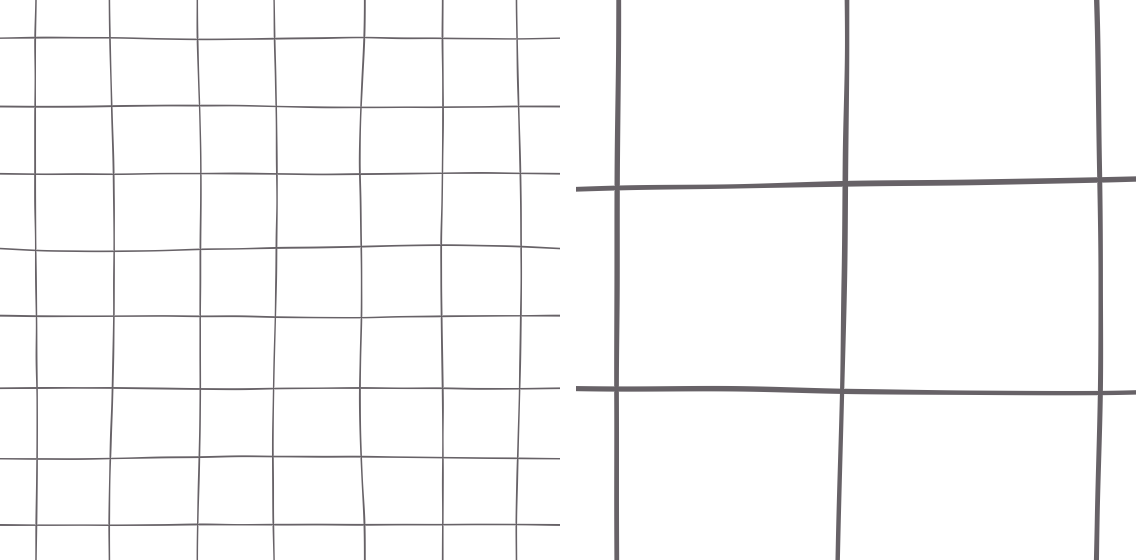
Left, the full canvas; right, a detail of the centre.
Write a Shadertoy shader that draws this pattern.

```glsl
#define PAPER vec3(1.0)
#define INK vec3(0.405, 0.385, 0.405)
#define LINE_WIDTH 0.0030
#define WIDTH_JITTER 0.0005
#define TREMOR 0.0005
#define TREMOR_KNOTS 14.0
#define COLUMNS 7
#define ROWS 8

const float TAU = 6.2831853;

// Each line, in thousandths of the canvas:
// position, cosine bow, sine bow, second-harmonic bow
const vec4 columnLines[COLUMNS] = vec4[COLUMNS](
    vec4( 64.1, -0.1, -1.8, -0.2), vec4(199.7, -4.4,  1.0, -0.3),
    vec4(356.2, -2.7,  0.3, -1.4), vec4(490.9, -1.8,  3.1,  0.3),
    vec4(646.0,  3.0,  0.0,  2.7), vec4(789.8,  1.1, -0.1, -0.8),
    vec4(926.7, -4.2,  0.7, -0.3));

const vec4 rowLines[ROWS] = vec4[ROWS](
    vec4( 68.5, -0.3,  0.1, -1.3), vec4(190.4,  0.1, -1.2,  1.0),
    vec4(310.3, -0.4,  0.3,  0.8), vec4(443.2,  0.6,  5.2,  1.3),
    vec4(565.1, -1.0, -0.4,  0.8), vec4(693.6, -0.4,  0.2, -0.8),
    vec4(817.3,  2.3,  0.5,  0.3), vec4(937.2,  0.3,  0.2,  0.4));

float hash(vec2 p) {
    vec3 q = fract(vec3(p.xyx) * 0.1031);
    q += dot(q, q.yzx + 33.33);
    return fract((q.x + q.y) * q.z);
}

// Smooth noise along a line, in -1..1, wrapping at the canvas edge
float lineNoise(float along, float seed) {
    float x = along * TREMOR_KNOTS;
    float knot = floor(x);
    float a = hash(vec2(mod(knot, TREMOR_KNOTS), seed));
    float b = hash(vec2(mod(knot + 1.0, TREMOR_KNOTS), seed));
    return mix(a, b, smoothstep(0.0, 1.0, x - knot)) * 2.0 - 1.0;
}

// Coverage of one hand-drawn line
float strokeMask(float across, float along, vec4 line, float phase, float seed, float pixel) {
    float angle = TAU * along;
    vec4 basis = vec4(1.0, cos(angle), sin(angle), cos(2.0 * angle - phase));
    float center = dot(line, basis) * 0.001 + TREMOR * lineNoise(along, seed);
    float width = LINE_WIDTH + WIDTH_JITTER * lineNoise(along, seed + 50.0);
    return clamp((0.5 * width - abs(across - center)) / pixel + 0.5, 0.0, 1.0);
}

void mainImage(out vec4 fragColor, in vec2 fragCoord) {
    // Measured from the upper left corner
    vec2 p = fragCoord / iResolution.xy;
    p.y = 1.0 - p.y;
    vec2 pixel = 1.0 / iResolution.xy;

    float ink = 0.0;
    for (int i = 0; i < COLUMNS; i++)
        ink = max(ink, strokeMask(p.x, p.y, columnLines[i], 0.0, float(i) + 1.0, pixel.x));
    for (int i = 0; i < ROWS; i++)
        ink = max(ink, strokeMask(p.y, p.x, rowLines[i], 0.25 * TAU, float(i) + 21.0, pixel.y));

    fragColor = vec4(mix(PAPER, INK, ink), 1.0);
}
```
